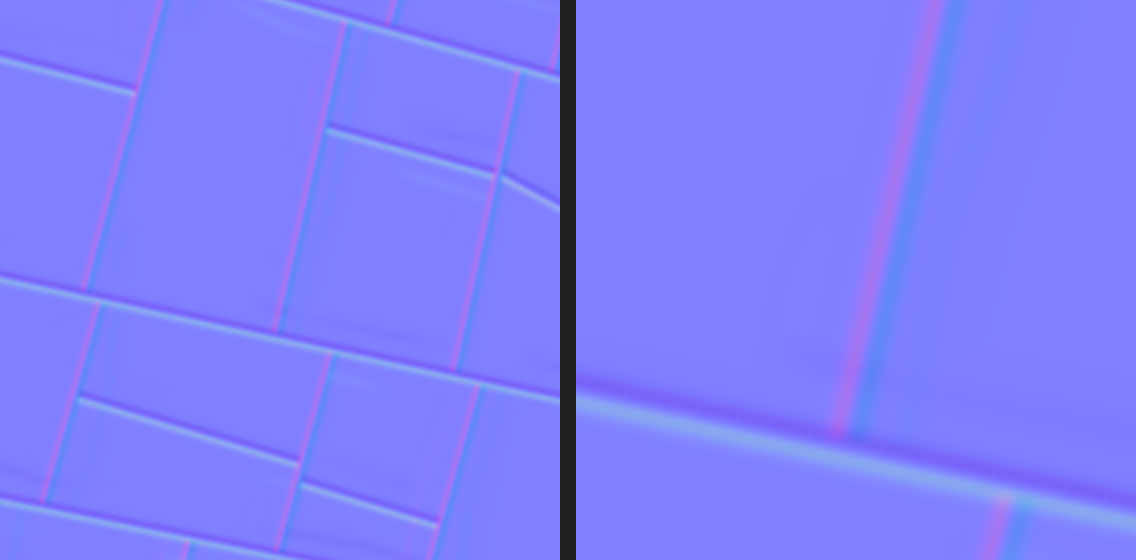
Left: the whole. Right: its middle third, enlarged.
Write a WebGL 2 fragment shader that draws this texture map.

```glsl
#version 300 es
precision highp float;
// Tangent-space normal map of irregular stone slabs laid in tilted rows.
// Rows are cut into slabs by jittered seams, some slabs are split again, and
// each cell sums the slopes of its grooves plus faint worn streaks beside them.

uniform vec2 u_resolution;
out vec4 outColor;

const float TILT = 0.245;          // clockwise turn of the paving, radians
const vec2 CENTER = vec2(0.5, 0.465);
const float ROW_PITCH = 0.48;
const float ROW_JITTER = 0.3;
const float SLAB_PITCH = 0.39;
const float SLAB_JITTER = 0.65;
const float SPLIT_CHANCE = 0.45;
const float GROOVE_WIDTH = 0.0062;
const float GROOVE_SLOPE = 0.27;
const vec2 SLOPE_BIAS = vec2(0.03, 0.05);  // right and lower walls are steeper
const float WEAR_SLOPE = 0.07;
const float JOINT_FADE = 0.012;

float hash(vec2 p) {
    return fract(sin(dot(p, vec2(127.1, 311.7))) * 43758.5453);
}

float noise(vec2 p) {
    vec2 i = floor(p);
    vec2 f = fract(p);
    f = f * f * (3.0 - 2.0 * f);
    float low = mix(hash(i), hash(i + vec2(1.0, 0.0)), f.x);
    float high = mix(hash(i + vec2(0.0, 1.0)), hash(i + vec2(1.0, 1.0)), f.x);
    return mix(low, high, f.y);
}

// Position of seam k, shifted and leaning slightly at random
float seam(float k, float along, float pitch, float jitter, float seed) {
    float shift = hash(vec2(k, seed)) - 0.5;
    float lean = hash(vec2(k, seed + 31.0)) - 0.5;
    return (k + jitter * shift) * pitch + 0.09 * lean * along;
}

// Index of the seam just below a coordinate
float seamIndex(float across, float along, float pitch, float jitter, float seed) {
    float k = floor(across / pitch);
    if (across < seam(k, along, pitch, jitter, seed)) return k - 1.0;
    if (across >= seam(k + 1.0, along, pitch, jitter, seed)) return k + 1.0;
    return k;
}

// Slope towards a groove at distance d, with a broken streak of wear
vec2 edgeSlope(float d, vec2 outward, float fade, vec2 p, float seed) {
    float x = d / GROOVE_WIDTH;
    float strength = GROOVE_SLOPE + dot(outward, SLOPE_BIAS);
    float groove = strength * x * exp(0.5 - 0.5 * x * x);
    float wander = noise(p * 8.0 + seed);
    float patches = smoothstep(0.5, 0.85, noise(p * 6.0 + seed + 9.3));
    float s = (d - 0.028 - 0.03 * wander) / 0.011;
    float wear = WEAR_SLOPE * patches * exp(-s * s);
    return outward * (groove + wear) * fade;
}

float jointFade(float d) {
    return smoothstep(0.0, JOINT_FADE, d);
}

// Summed slope of all grooves around the slab that holds p
vec2 pavingSlope(vec2 p) {
    float row = seamIndex(p.y, p.x, ROW_PITCH, ROW_JITTER, 3.0);
    float bottom = seam(row, p.x, ROW_PITCH, ROW_JITTER, 3.0);
    float top = seam(row + 1.0, p.x, ROW_PITCH, ROW_JITTER, 3.0);

    float rowSeed = row * 5.0 + 17.0;
    float slab = seamIndex(p.x, p.y, SLAB_PITCH, SLAB_JITTER, rowSeed);
    float left = seam(slab, p.y, SLAB_PITCH, SLAB_JITTER, rowSeed);
    float right = seam(slab + 1.0, p.y, SLAB_PITCH, SLAB_JITTER, rowSeed);

    vec2 id = vec2(slab, row);
    float seed = 40.0 * hash(id + 2.7);
    float rowFade = jointFade(min(p.y - bottom, top - p.y));
    float wallFade = jointFade(min(p.x - left, right - p.x));

    vec2 slope = edgeSlope(p.y - bottom, vec2(0.0, -1.0), 1.0, p, seed);
    slope += edgeSlope(top - p.y, vec2(0.0, 1.0), 1.0, p, seed + 5.0);
    slope += edgeSlope(p.x - left, vec2(-1.0, 0.0), rowFade, p, seed + 11.0);
    slope += edgeSlope(right - p.x, vec2(1.0, 0.0), rowFade, p, seed + 16.0);

    // Optional slanted cut across the slab
    if (hash(id + 8.1) < SPLIT_CHANCE) {
        float slantPick = hash(id + 12.4);
        float slant = 0.04 - 0.34 * slantPick * slantPick;
        float height = mix(bottom, top, 0.32 + 0.36 * hash(id + 19.6));
        float cut = height + slant * (p.x - 0.5 * (left + right));
        vec2 normal = normalize(vec2(-slant, 1.0));
        float d = (p.y - cut) * normal.y;
        slope += edgeSlope(abs(d), -sign(d) * normal, wallFade * rowFade, p, seed + 23.0);
    }
    return slope;
}

void main() {
    vec2 uv = gl_FragCoord.xy / u_resolution.y;
    mat2 frame = mat2(cos(TILT), -sin(TILT), sin(TILT), cos(TILT));
    vec2 slope = frame * pavingSlope((uv - CENTER) * frame);

    // Pack the slope as a normal colour
    float facing = 1.0 - 1.1 * dot(slope, slope);
    outColor = vec4(0.5 + 0.5 * vec3(slope, facing), 1.0);
}
```
